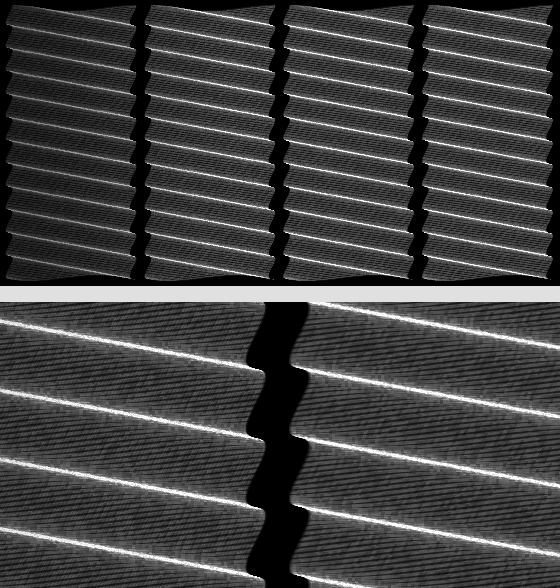
Top, the full canvas; bottom, a detail of the centre.
This pattern is drawn by a Shadertoy shader. Its source:

```glsl
// Four tall panels of fine grey scanlines, sheared by a steep diagonal wave into bright folds.

const float TAU = 6.2831853;
const vec2 GRID = vec2(512.0, 262.0);        // canvas measured in scanline units
const float PANELS = 4.0;
const float PANEL_STEP = 126.9;
const float PANEL_START = 1.6;
const vec2 PANEL_MIN = vec2(8.3, 7.3);       // undistorted panel, y pointing down
const vec2 PANEL_MAX = vec2(121.6, 254.7);
const vec2 WAVE_LENGTH = vec2(-113.3, 21.13);
const vec2 WAVE_SHIFT = vec2(-3.0, 2.67);    // displacement at the wave crest
const float LINE_SOFTNESS = 0.2;
const float LINE_CONTRAST = 0.7;
const float INK = 0.325;                     // brightness at unit density
const float TONE = 0.65;                     // compresses the dense folds

float hash21(vec2 p) {
    vec3 q = fract(vec3(p.xyx) * 0.1031);
    q += dot(q, q.yzx + 33.33);
    return fract((q.x + q.y) * q.z);
}

// Solves angle - steepness * sin(angle) = phase by Newton steps
float solveWave(float phase, float steepness) {
    float angle = phase + 0.85 * steepness * sign(phase);
    for (int i = 0; i < 7; i++) {
        float error = angle - steepness * sin(angle) - phase;
        angle -= error / (1.0 - steepness * cos(angle));
    }
    return angle;
}

// Wave angle at a displaced point; zero lies on a fold
float waveAngle(vec2 p) {
    vec2 turns = (p - PANEL_MIN) / WAVE_LENGTH;
    float phase = fract(turns.x + turns.y - 0.25) - 0.5;
    float steepness = TAU * dot(WAVE_SHIFT, 1.0 / WAVE_LENGTH);
    return solveWave(phase * TAU, steepness);
}

// Maps a displaced point back to the flat panel
vec2 unwarp(vec2 p, float angle) {
    return p + WAVE_SHIFT * sin(angle);
}

// Running count of unit-spaced lines, with soft steps
float lineCount(float x) {
    return floor(x) + clamp(fract(x) / LINE_SOFTNESS, 0.0, 1.0);
}

// Lines within an interval limited to the panel; solidity evens them out
float linesBetween(float a, float b, vec2 limits, float solidity) {
    a = clamp(a, limits.x, limits.y);
    b = clamp(b, limits.x, limits.y);
    return mix(lineCount(b) - lineCount(a), b - a, solidity);
}

// Scanlines gathered by one footprint; they pile up in the folds
float rowDensity(vec2 p, float footprint) {
    vec2 halfStep = vec2(0.0, 0.5 * footprint);
    float above = unwarp(p - halfStep, waveAngle(p - halfStep)).y;
    float below = unwarp(p + halfStep, waveAngle(p + halfStep)).y;
    vec2 limits = vec2(PANEL_MIN.y, PANEL_MAX.y);
    return linesBetween(above, below, limits, 1.0 - LINE_CONTRAST) / footprint;
}

// Dots along a scanline, with gaps where the wave stretches them
float columnDensity(float u, float angle, float footprint, float solidity) {
    float stretch = 1.0 - TAU * WAVE_SHIFT.x / WAVE_LENGTH.x * cos(angle);
    float halfSpan = 0.5 * footprint / stretch;
    vec2 limits = vec2(PANEL_MIN.x, PANEL_MAX.x);
    return linesBetween(u - halfSpan, u + halfSpan, limits, solidity) / footprint;
}

void mainImage(out vec4 fragColor, in vec2 fragCoord) {
    vec2 uv = fragCoord / iResolution.xy;
    vec2 p = vec2(uv.x, 1.0 - uv.y) * GRID;
    vec2 footprint = max(GRID / iResolution.xy, vec2(1.0));

    // Repeat the panel across the canvas
    float panel = clamp(floor((p.x - PANEL_START) / PANEL_STEP), 0.0, PANELS - 1.0);
    p.x -= panel * PANEL_STEP;

    // Density of the warped raster
    float angle = waveAngle(p);
    vec2 source = unwarp(p, angle);
    float solidity = mix(0.45, 0.85, step(1.5, panel));
    float density = rowDensity(p, footprint.y)
                  * columnDensity(source.x, angle, footprint.x, solidity);

    // Uneven dots, and a dimmer left side
    float grain = mix(0.8, 1.2, hash21(floor(source) + panel * 131.0));
    float shade = mix(0.5, 1.0, smoothstep(0.0, 0.45, uv.x));
    float light = shade * min(INK * grain * pow(max(density, 0.0), TONE), 1.0);

    fragColor = vec4(vec3(light), 1.0);
}
```
